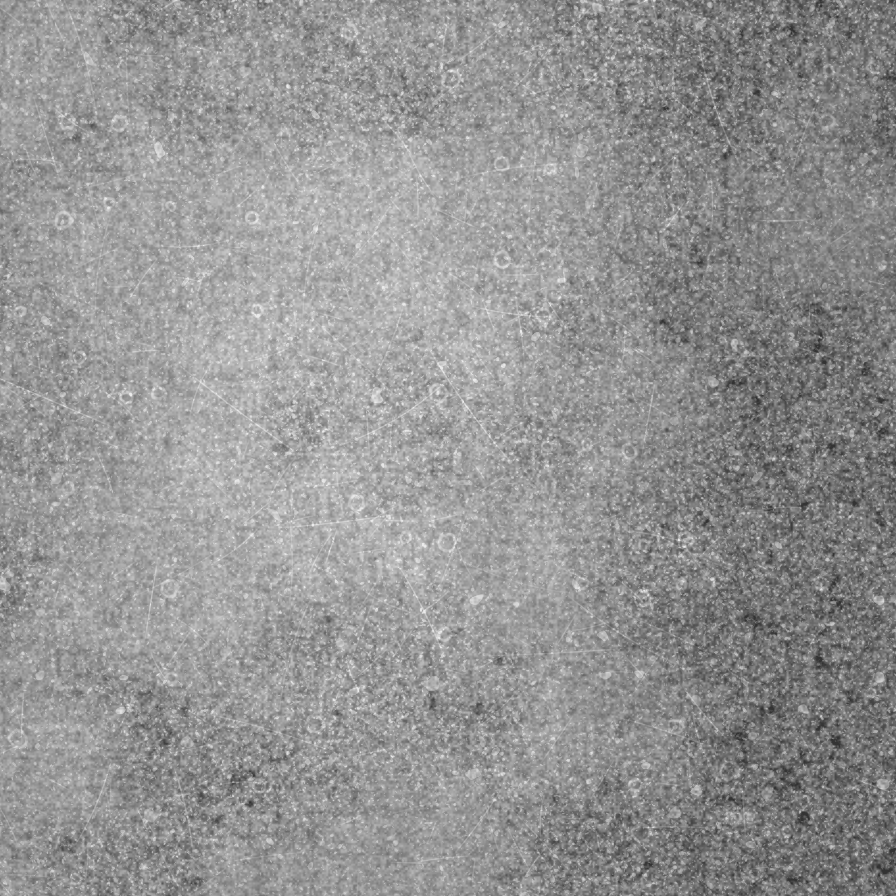
This texture is drawn by a Shadertoy shader. Its source:

```glsl
// Worn grey concrete: a soft uneven glow, darker abraded patches and fine grain,
// overlaid with scattered pale chips, hairline scratches, small rings and pits.
// Every layer is hashed noise or a jittered grid, measured in canvas units.

const float BASE_GREY = 0.578;
const float GLOW = 0.115;
const vec2 GLOW_CENTRE = vec2(0.38, 0.57);
const float SIDE_SHADE = 0.065;
const float WEAR_SHADE = 0.085;
const float GRAIN = 0.17;
const float CHIP_LIGHT = 0.19;
const float SCRATCH_LIGHT = 0.13;
const float RING_LIGHT = 0.13;
const float PIT_DARK = 0.13;
const float EDGE = 0.0009;      // softness of chip and scratch edges
const float TAU = 6.2831853;

float hash(vec2 p) {
    vec3 q = fract(p.xyx * 0.1031);
    q += dot(q, q.yzx + 33.33);
    return fract((q.x + q.y) * q.z);
}

vec4 hash4(vec2 p) {
    vec4 q = fract(p.xyxy * vec4(0.1031, 0.1030, 0.0973, 0.1099));
    q += dot(q, q.wzxy + 33.33);
    return fract((q.xxyz + q.yzzw) * q.zywx);
}

float noise(vec2 p) {
    vec2 i = floor(p), f = fract(p);
    f = f * f * (3.0 - 2.0 * f);
    return mix(mix(hash(i), hash(i + vec2(1, 0)), f.x),
               mix(hash(i + vec2(0, 1)), hash(i + vec2(1, 1)), f.x), f.y);
}

float fbm(vec2 p) {
    float sum = 0.0, weight = 0.5;
    for (int i = 0; i < 5; i++) {
        sum += weight * noise(p);
        p = mat2(1.6, 1.2, -1.2, 1.6) * p + 17.3;
        weight *= 0.5;
    }
    return sum;
}

vec2 turn(vec2 p, float angle) {
    float c = cos(angle), s = sin(angle);
    return vec2(c * p.x + s * p.y, c * p.y - s * p.x);
}

// Ragged, slightly elongated chips, one candidate per cell
float chips(vec2 p, float scale, float density, float seed) {
    vec2 g = p * scale + seed, cell = floor(g);
    float ragged = 0.28 * (noise(g * 3.1) - 0.5);
    float soft = EDGE * scale, light = 0.0;
    for (int y = -1; y <= 1; y++)
    for (int x = -1; x <= 1; x++) {
        vec2 id = cell + vec2(x, y);
        vec4 r = hash4(id + seed);
        vec2 q = turn(g - id - r.xy, r.z * TAU);
        q.y *= 1.0 + 1.3 * r.x;
        float d = length(q) + ragged - mix(0.13, 0.38, r.w * r.w);
        float shown = step(hash(id + seed + 7.7), density);
        light = max(light, shown * mix(0.45, 1.0, r.y) * (1.0 - smoothstep(-soft, soft, d)));
    }
    return light;
}

// Thin, gently bent hairlines that fade towards their ends
float scratches(vec2 p, float scale, float density, float seed) {
    vec2 g = p * scale + seed, cell = floor(g);
    float light = 0.0;
    for (int y = -1; y <= 1; y++)
    for (int x = -1; x <= 1; x++)
    for (int k = 0; k < 2; k++) {
        vec2 id = cell + vec2(x, y);
        vec4 r = hash4(id + seed + float(k) * 41.0);
        vec2 q = turn(g - id - r.xy, r.z * TAU);
        q.y += (r.x - 0.5) * 0.35 * q.x * q.x;
        float reach = mix(0.25, 0.95, r.w);
        float line = 1.0 - smoothstep(0.2, 1.5, abs(q.y) / (EDGE * scale));
        float fade = 1.0 - smoothstep(0.4 * reach, reach, abs(q.x));
        light += step(hash(id + seed + float(k)), density) * line * fade * mix(0.25, 1.0, r.y);
    }
    return min(light, 1.3);
}

// Sparse small rims left by burst bubbles
float rings(vec2 p, float scale) {
    vec2 g = p * scale, id = floor(g);
    vec4 r = hash4(id + 91.0);
    vec2 q = g - id - mix(vec2(0.3), vec2(0.7), r.xy);
    float d = abs(length(q) + 0.06 * (noise(g * 9.0) - 0.5) - mix(0.09, 0.18, r.z));
    return step(r.w, 0.16) * (1.0 - smoothstep(0.01, 0.05, d));
}

void mainImage(out vec4 fragColor, in vec2 fragCoord) {
    vec2 p = fragCoord / iResolution.xy;

    // Broad light and worn areas
    vec2 toGlow = (p - GLOW_CENTRE) * vec2(1.15, 0.9);
    float glow = exp(-7.0 * dot(toGlow, toGlow));
    float side = smoothstep(0.55, 0.85, p.x + 0.35 * (fbm(p * 3.0 + 5.0) - 0.5));
    float wear = smoothstep(0.36, 0.72, fbm(p * 5.5 + 31.0) + 0.16 * side - 0.10 * glow);
    float grey = BASE_GREY + GLOW * glow - SIDE_SHADE * side - WEAR_SHADE * wear;
    grey += 0.09 * (fbm(p * 13.0 + 60.0) - 0.48);

    // Fine grain and faint crossed brushing
    float grain = noise(p * 430.0) + noise(p * 215.0 + 9.0) - 1.0;
    float brushing = noise(p * vec2(280.0, 16.0)) + noise(p * vec2(14.0, 300.0) + 50.0) - 1.0;
    grey += GRAIN * (0.8 + 0.45 * wear) * grain + 0.045 * brushing;

    // Pits, chips, scratches and rings
    float pits = smoothstep(0.62, 0.82, fbm(p * 58.0 + 12.0)) * (0.5 + wear);
    float chipLight = max(chips(p, 205.0, 0.42 + 0.35 * wear, 3.0),
                      max(chips(p, 125.0, 0.28 + 0.40 * wear, 19.0),
                          chips(p, 48.0, 0.06 + 0.10 * wear, 57.0)));
    float hairlines = scratches(p, 9.0, 0.55, 11.0) + 0.8 * scratches(p, 23.0, 0.4, 73.0);
    grey -= PIT_DARK * pits;
    grey += CHIP_LIGHT * chipLight * (0.85 + 0.3 * wear);
    grey += SCRATCH_LIGHT * hairlines + RING_LIGHT * rings(p, 19.0);

    fragColor = vec4(vec3(clamp(grey, 0.2, 0.92)), 1.0);
}
```
